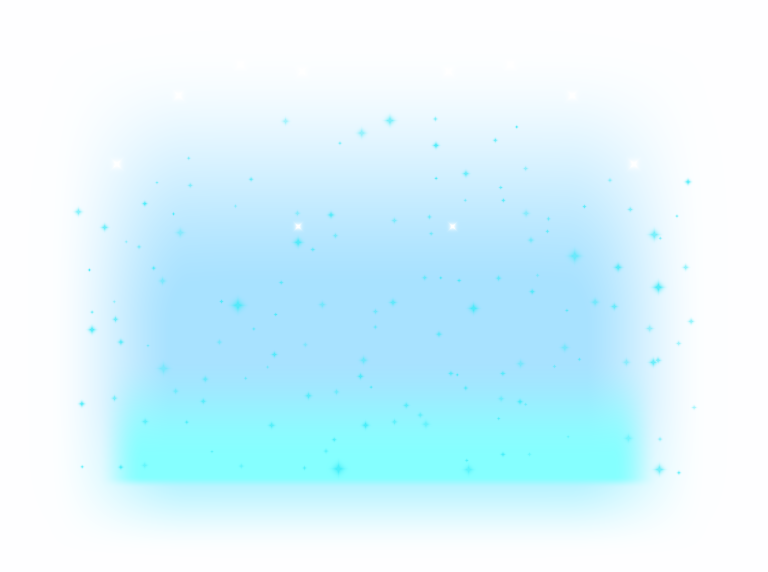
Give the GLSL for this background, as a WebGL 2 fragment shader.

```glsl
#version 300 es
precision highp float;
// A soft blue haze on white with a bright cyan band along its floor,
// strewn with cyan four-point stars and a mirrored arc of white sparkles.
// Haze is a product of smooth ramps; stars come from jittered hash cells.

uniform vec2 u_resolution;
out vec4 fragColor;

const vec3 WHITE = vec3(0.995, 0.998, 1.0);
const vec3 SKY = vec3(0.66, 0.885, 1.0);
const vec3 PALE_AQUA = vec3(0.70, 0.95, 1.0);
const vec3 CYAN = vec3(0.52, 1.0, 1.0);
const vec3 STAR = vec3(0.22, 0.92, 0.97);

vec2 hash2(vec2 p) {
    vec2 k = vec2(dot(p, vec2(127.1, 311.7)), dot(p, vec2(269.5, 183.3)));
    return fract(sin(k) * 43758.5);
}

// Falling ramp: 1 below a, 0 above b
float fall(float a, float b, float x) {
    return 1.0 - smoothstep(a, b, x);
}

// Four tapered rays around a soft core
float star(vec2 q, float radius) {
    q = abs(q) / radius;
    float core = exp(-7.0 * dot(q, q));
    float reach = max(0.0, 1.0 - max(q.x, q.y));
    float rays = exp(-9.0 * min(q.x, q.y)) * reach * reach;
    return min(1.0, 0.65 * core + rays);
}

// Upright and diagonal stars combined
float sparkle(vec2 q, float radius) {
    vec2 diagonal = vec2(q.x + q.y, q.x - q.y) * 0.7071;
    return max(star(diagonal, radius), 0.7 * star(q, radius * 0.8));
}

// One star per chosen cell, kept inside the cell and under a dome
float starField(vec2 p, float cell, float density, float maxRadius, float seed) {
    vec2 id = floor(p / cell);
    vec2 jitter = hash2(id + seed);
    vec2 traits = hash2(id + seed + 37.0);
    float radius = maxRadius * mix(0.35, 1.0, traits.x * traits.x);
    vec2 centre = id * cell + mix(vec2(radius), vec2(cell - radius), jitter);
    float dome = 0.80 - 0.30 * centre.x * centre.x;
    float inside = step(abs(centre.x), 0.56) * step(0.17, centre.y) * step(centre.y, dome);
    float chosen = step(fract(traits.y * 17.3), density);
    return inside * chosen * mix(0.45, 1.0, traits.y) * star(p - centre, radius);
}

vec3 background(vec2 p) {
    float side = abs(p.x);
    // Wide haze, fading up, down and sideways
    float height = fall(0.43, 0.93, p.y) * smoothstep(0.03, 0.19, p.y);
    float haze = height * fall(0.33, 0.58, side);
    float halo = 0.07 * fall(0.25, 0.66, side) * fall(0.55, 1.0, p.y)
               * smoothstep(0.0, 0.2, p.y);
    vec3 tint = mix(PALE_AQUA, SKY, smoothstep(0.14, 0.32, p.y));
    vec3 colour = mix(WHITE, tint, min(1.0, haze + halo));
    // Floor band with a crisp lower edge
    float band = fall(0.19, 0.38, p.y) * smoothstep(0.147, 0.167, p.y);
    return mix(colour, CYAN, band * fall(0.41, 0.49, side));
}

// Mirrored arc of sparkles plus one inner pair
float whiteSparkles(vec2 p) {
    vec2 m = vec2(abs(p.x), p.y);
    float light = sparkle(m - vec2(0.135, 0.604), 0.017);
    for (int i = 0; i < 4; i++) {
        float k = float(i);
        vec2 centre = vec2(0.128 + 0.108 * k, 0.875 + 0.045 * k - 0.033 * k * k);
        light = max(light, sparkle(m - centre, 0.024));
    }
    return light;
}

void main() {
    vec2 p = gl_FragCoord.xy / u_resolution.y;
    p.x -= 0.5 * u_resolution.x / u_resolution.y;

    vec3 colour = background(p + vec2(0.01, 0.0));
    float stars = starField(p, 0.055, 0.42, 0.015, 3.0);
    stars = max(stars, starField(p + vec2(0.02, 0.0), 0.105, 0.55, 0.024, 11.0));
    colour = mix(colour, STAR, 0.85 * stars);
    colour = mix(colour, vec3(1.0), whiteSparkles(p + vec2(0.015, 0.0)));
    fragColor = vec4(colour, 1.0);
}
```
